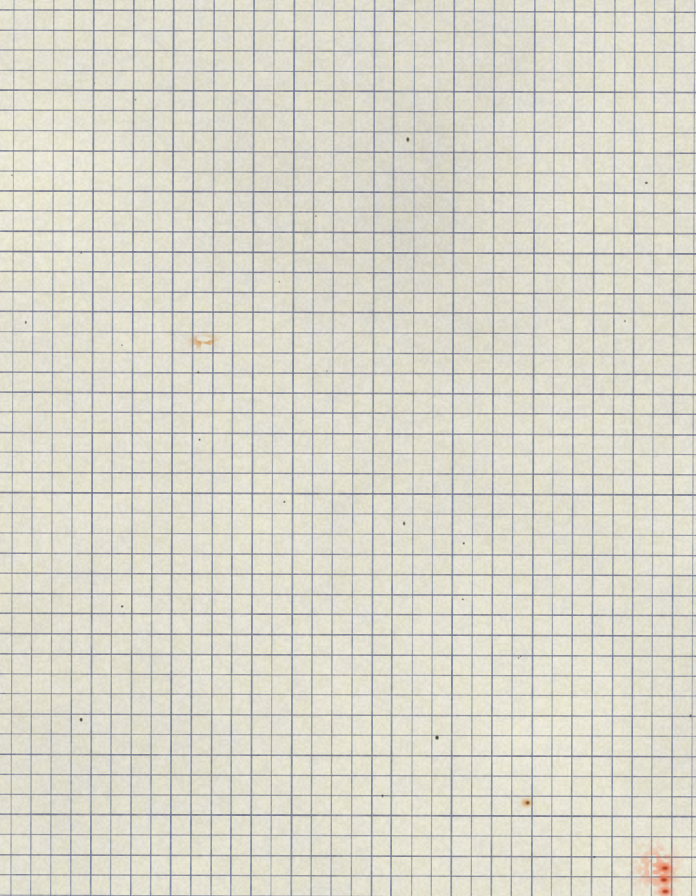
Write a Shadertoy shader that draws this pattern.

```glsl
// Aged cream graph paper with a slightly tilted blue-grey square grid, specks and rust stains.

// Lengths are fractions of the canvas height; the page origin is at the top left.
const vec2 PITCH = vec2(0.02236, 0.02245);
const vec2 FIRST_LINE = vec2(0.01354, 0.01237);
const vec2 TILT_PIVOT = vec2(0.388, 0.5);
const float TILT = 0.0035;
const float LINE_WIDTH = 0.00165;
const float LINE_JITTER = 0.0007;
const vec3 PAPER = vec3(0.897, 0.887, 0.822);
const vec3 ROW_INK = vec3(0.48, 0.49, 0.57);
const vec3 COLUMN_INK = vec3(0.50, 0.54, 0.62);
const vec3 SPECK_INK = vec3(0.20, 0.19, 0.17);
const vec3 RUST = vec3(0.80, 0.50, 0.20);
const vec3 RED_STAIN = vec3(0.93, 0.36, 0.20);
const float GRAIN_SCALE = 420.0;
const float GRAIN_AMOUNT = 0.045;
const int SPECK_COUNT = 26;

float hash(vec2 p) {
    vec3 q = fract(vec3(p.xyx) * 0.1031);
    q += dot(q, q.yzx + 33.33);
    return fract((q.x + q.y) * q.z);
}

float noise(vec2 p) {
    vec2 cell = floor(p);
    vec2 f = fract(p);
    f = f * f * (3.0 - 2.0 * f);
    float low = mix(hash(cell), hash(cell + vec2(1, 0)), f.x);
    float high = mix(hash(cell + vec2(0, 1)), hash(cell + vec2(1, 1)), f.x);
    return mix(low, high, f.y);
}

float fbm(vec2 p) {
    float sum = 0.0;
    float amplitude = 0.5;
    for (int i = 0; i < 4; i++) {
        sum += amplitude * noise(p);
        p = p * 2.03 + 17.1;
        amplitude *= 0.5;
    }
    return sum;
}

// Ink coverage of the nearest ruled line, box filtered over one pixel.
float ruling(float across, float along, float pitch, float pixel, float seed) {
    float id = round(across / pitch);
    float variation = hash(vec2(id + 50.0, seed));
    float offset = LINE_JITTER * (hash(vec2(id + 90.0, seed + 3.0)) - 0.5);
    float dist = abs(across - id * pitch - offset);
    float width = LINE_WIDTH * mix(0.8, 1.2, variation);
    float coverage = clamp((0.5 * (width + pixel) - dist) / pixel, 0.0, min(1.0, width / pixel));
    float wear = mix(0.72, 1.08, noise(vec2(along * 38.0, id * 7.3 + seed)));
    wear *= mix(0.85, 1.1, noise(vec2(along * 260.0, id * 3.7 + seed)));
    return clamp(coverage * wear * mix(0.72, 1.05, variation), 0.0, 1.0);
}

float blot(vec2 p, vec2 center, vec2 radius, float pixel) {
    float r = min(radius.x, radius.y);
    float dist = (length((p - center) / radius) - 1.0) * r;
    return 1.0 - smoothstep(-pixel, pixel, dist);
}

float halo(vec2 p, vec2 center, vec2 radius) {
    vec2 q = (p - center) / radius;
    return exp(-dot(q, q));
}

void mainImage(out vec4 fragColor, in vec2 fragCoord) {
    float pixel = 1.0 / iResolution.y;
    vec2 page = vec2(fragCoord.x, iResolution.y - fragCoord.y) * pixel;
    float aspect = iResolution.x * pixel;

    // Paper: broad shading, blotches and fibre grain
    float grain = noise(page * GRAIN_SCALE) - 0.5;
    float fibre = noise(page * GRAIN_SCALE * vec2(0.28, 0.42) + 40.0) - 0.5;
    float shade = 0.05 * halo(page, vec2(0.45, 0.22), vec2(0.17, 0.30));
    shade += 0.02 * halo(page, vec2(0.18, 0.90), vec2(0.20, 0.16));
    shade += 0.07 * (fbm(page * 5.0 + 4.0) - 0.47);
    vec3 color = PAPER - shade + GRAIN_AMOUNT * grain + 0.02 * fibre;
    color.b += 0.04 * (noise(page * 90.0 + 9.0) - 0.5) + 0.3 * shade;

    // Ruled grid, rotated by a small angle
    vec2 fromPivot = page - TILT_PIVOT;
    vec2 grid = page - FIRST_LINE + TILT * vec2(fromPivot.y, -fromPivot.x);
    float columns = ruling(grid.x, page.y, PITCH.x, pixel, 11.0);
    float rows = ruling(grid.y, page.x, PITCH.y, pixel, 29.0);
    color = mix(color, COLUMN_INK + 0.05 * grain, columns);
    color = mix(color, ROW_INK + 0.05 * grain, rows);

    // Scattered dark specks
    for (int i = 0; i < SPECK_COUNT; i++) {
        float id = float(i);
        vec2 center = vec2(hash(vec2(id, 2.7)) * aspect, hash(vec2(id, 8.1)));
        float size = hash(vec2(id, 5.3));
        vec2 radius = mix(0.0006, 0.0019, size * size) * vec2(1.0, mix(0.8, 1.5, hash(vec2(id, 6.9))));
        color = mix(color, SPECK_INK, blot(page, center, radius, pixel) * mix(0.45, 0.9, size));
    }

    // Two small rust spots
    float mottling = smoothstep(0.25, 0.65, noise(page * 230.0));
    color = mix(color, RUST, 0.75 * mottling * halo(page, vec2(0.227, 0.381), vec2(0.012, 0.006)));
    color = mix(color, RUST, 0.8 * halo(page, vec2(0.588, 0.896), vec2(0.005, 0.004)));
    color = mix(color, SPECK_INK, 0.6 * blot(page, vec2(0.589, 0.896), vec2(0.0018), pixel));

    // Red smear with a column of droplets in the lower right corner
    vec2 smear = vec2(aspect - 0.044, 0.969);
    color = mix(color, RED_STAIN, 0.38 * mottling * halo(page, smear, vec2(0.020, 0.024)));
    for (int i = 0; i < 3; i++) {
        vec2 drop = smear + vec2(0.008 + 0.003 * hash(vec2(float(i), 4.0)), 0.013 * float(i));
        color = mix(color, RED_STAIN, 0.8 * halo(page, drop, vec2(0.007, 0.005)));
        color = mix(color, RED_STAIN * 0.6, 0.7 * blot(page, drop, vec2(0.003, 0.0018), pixel));
    }

    fragColor = vec4(clamp(color, 0.0, 1.0), 1.0);
}
```
